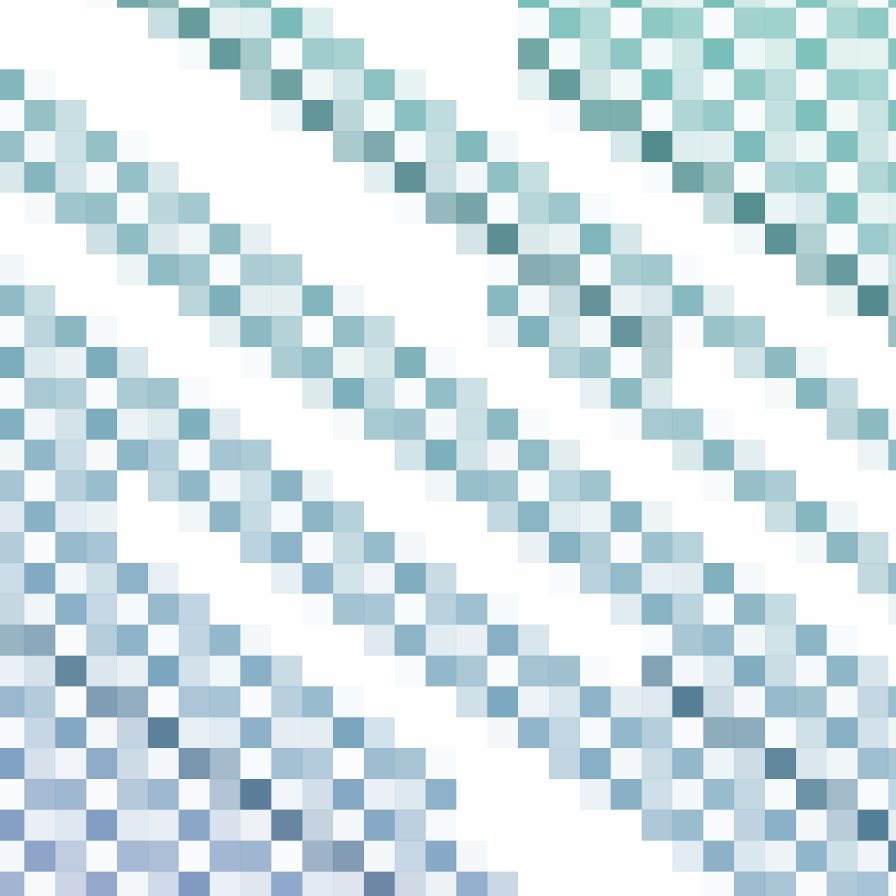
This background is drawn by a Shadertoy shader. Its source:

```glsl
float hash(vec2 p) {
    vec3 q = fract(p.xyx * vec3(0.1031, 0.1030, 0.0973));
    q += dot(q, q.yzx + 33.33);
    return fract((q.x + q.y) * q.z);
}

// Horizontal range in which a diagonal stripe is visible
vec2 stripeSpan(float k) {
    if (k < -2.5) return vec2(0.579, 2.0);
    if (k == -2.0 || k == 2.0) return vec2(2.0);
    if (k == 0.0) return vec2(-1.0, 0.749);
    if (k == 1.0) return vec2(0.543, 2.0);
    if (k == 5.0) return vec2(0.715, 2.0);
    if (k == 8.0) return vec2(-1.0, 0.13);
    if (k == 9.0) return vec2(-1.0, 0.508);
    if (k > 9.0) return vec2(-1.0, 0.573);
    return vec2(-1.0, 2.0);
}

// Periwinkle at the lower left, through blue, to teal at the upper right
vec3 inkColor(vec2 uv) {
    float t = uv.y + 0.3 * uv.x;
    vec3 ink = mix(vec3(0.42, 0.53, 0.72), vec3(0.40, 0.60, 0.71), smoothstep(0.0, 0.35, t));
    ink = mix(ink, vec3(0.40, 0.64, 0.68), smoothstep(0.35, 0.8, t));
    return mix(ink, vec3(0.36, 0.70, 0.66), smoothstep(0.8, 1.3, t));
}

vec3 mosaic(vec2 uv) {
    vec2 grid = uv * 29.04 + 0.206;
    vec2 cell = floor(grid);
    vec2 center = (cell + 0.5 - 0.206) / 29.04;

    // Stripe coordinate, sampled once per tile
    float s = (1.0 - center.y) * 13.47 - 9.36 * center.x + 1.65;
    float bend = (s - 3.35) / 0.9;
    s += 0.17 * exp(-bend * bend);
    float k = floor(s + 0.5);
    vec2 span = stripeSpan(k);
    float visible = step(span.x, center.x) * step(center.x, span.y);

    // Tone peaks along each stripe; a few stripes are deeper
    float peak = pow(0.5 + 0.5 * cos(6.28318 * (s - k)), 1.2);
    bool deep = k == -3.0 || k == 0.0 || k == 5.0 || k == 11.0;
    float tone = (0.03 + 0.77 * peak) * (0.9 + 0.2 * hash(cell));
    tone *= deep ? 1.2 : 1.0;
    vec3 ink = inkColor(center) * (deep ? 1.0 - 0.18 * peak : 1.0);

    // Thin seams between tiles
    vec2 f = abs(fract(grid) - 0.5);
    tone += 0.05 * smoothstep(0.45, 0.5, max(f.x, f.y)) * smoothstep(0.0, 0.3, tone);
    return mix(vec3(0.995, 0.998, 1.0), ink, clamp(tone * visible, 0.0, 1.0));
}

void mainImage(out vec4 fragColor, in vec2 fragCoord) {
    // Average nine samples per pixel to smooth tile edges
    vec3 color = vec3(0.0);
    for (int i = 0; i < 9; i++) {
        vec2 offset = (vec2(i % 3, i / 3) - 1.0) / 3.0;
        color += mosaic((fragCoord + offset) / iResolution.xy);
    }
    fragColor = vec4(color / 9.0, 1.0);
}
```
